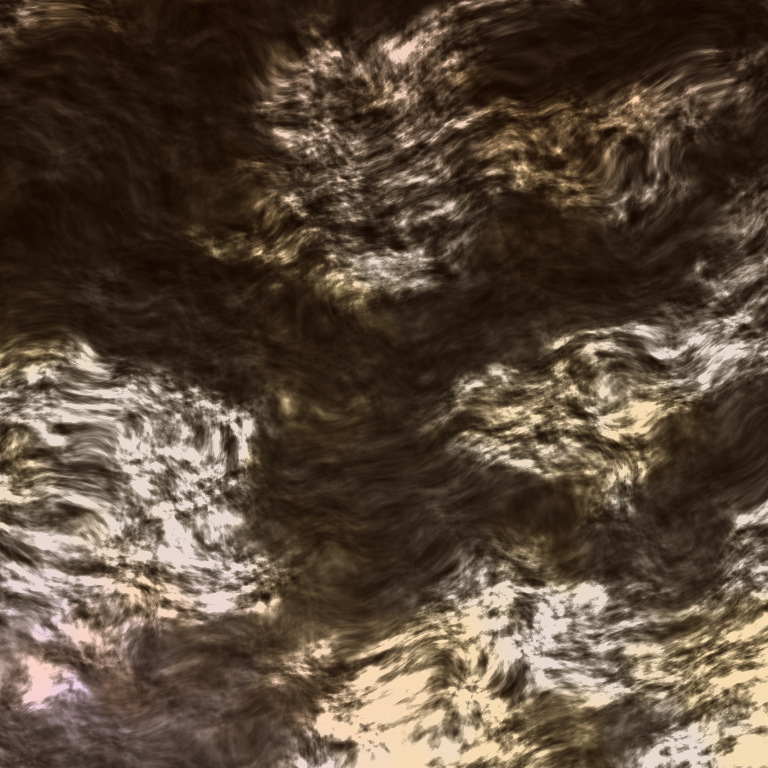
Write a WebGL 2 fragment shader that draws this texture.

```glsl
#version 300 es
precision highp float;

uniform vec2 u_resolution;
out vec4 fragColor;

float hash(vec2 cell) {
    return fract(sin(dot(cell, vec2(127.1, 311.7))) * 43758.5453);
}

float valueNoise(vec2 p) {
    vec2 cell = floor(p);
    vec2 f = fract(p);
    vec2 w = f * f * (3.0 - 2.0 * f);
    float low = mix(hash(cell), hash(cell + vec2(1.0, 0.0)), w.x);
    float high = mix(hash(cell + vec2(0.0, 1.0)), hash(cell + vec2(1.0, 1.0)), w.x);
    return mix(low, high, w.y);
}

// Layered noise, normalised to 0..1; each octave is turned to hide the lattice
float fbm(vec2 p, int octaves, float gain) {
    mat2 turn = mat2(0.96, 0.28, -0.28, 0.96);
    float sum = 0.0;
    float total = 0.0;
    float amplitude = 1.0;
    for (int i = 0; i < octaves; i++) {
        sum += amplitude * valueNoise(p);
        total += amplitude;
        amplitude *= gain;
        p = turn * p * 2.03 + 17.3;
    }
    return sum / total;
}

// Bends the rock layers so that they climb towards the right
vec2 bendStrata(vec2 p) {
    float rise = 0.32 * p.x * p.x - 0.12 * p.x;
    vec2 wobble = vec2(fbm(p * 5.0 + 3.1, 3, 0.5), fbm(p * 5.0 + 41.7, 3, 0.5)) - 0.5;
    return vec2(p.x, p.y - rise) + 0.13 * wobble;
}

float softSpot(vec2 p, vec2 centre, vec2 radius) {
    vec2 d = (p - centre) / radius;
    return exp(-dot(d, d));
}

// Crumbly surface, lit from the lower left
float crust(vec2 p, vec2 scale) {
    vec2 q = p * scale;
    float height = fbm(q, 4, 0.58);
    float behind = fbm(q + vec2(0.22, 0.38), 4, 0.58);
    return height - 0.5 + 0.75 * (height - behind);
}

vec3 rockColour(float light) {
    vec3 shade = vec3(0.16, 0.11, 0.07);
    vec3 pale = vec3(0.83, 0.76, 0.69);
    float t = (light - 0.115) / 0.65;
    vec3 colour = mix(shade, pale, t);
    colour.b -= 0.09 * max(t * (1.0 - t), 0.0);
    return max(colour, vec3(0.035, 0.025, 0.015));
}

void main() {
    vec2 p = gl_FragCoord.xy / u_resolution.y;
    vec2 strata = bendStrata(p);

    // Broad ledges and the hollows between them
    float ledge = fbm(strata * vec2(3.2, 6.5) + 8.4, 5, 0.5);
    float shelf = smoothstep(0.41, 0.55, ledge);
    float overhang = softSpot(strata, vec2(0.35, 0.69), vec2(0.6, 0.05));
    float slab = softSpot(p, vec2(0.12, 0.08), vec2(0.32, 0.15));

    // Fine crust, longer along the layers, stronger on lit ledges
    float coarse = crust(strata, vec2(24.0, 37.0));
    float fine = crust(strata + 5.7, vec2(60.0, 84.0));
    float grain = 3.4 * coarse + 2.0 * fine;
    float roughness = mix(0.45, 1.2, shelf);

    // Exposure in standard steps, brighter towards the foot of the wall
    float exposure = 1.5 * (0.5 - p.y)
        + 2.4 * (ledge - 0.5)
        + 1.15 * (shelf - 0.52)
        + roughness * grain
        - 0.7 * overhang
        + 0.75 * slab;
    float light = exp(-1.42 + 0.68 * exposure);
    light = light / (1.0 + 0.16 * light * light);
    vec3 colour = rockColour(min(light, 0.86));

    // Ochre, rust and lilac stains
    float stain = smoothstep(0.35, 0.65, fbm(p * 7.0 + 23.0, 3, 0.5));
    colour *= mix(vec3(0.98, 1.0, 1.04), vec3(1.04, 1.01, 0.88), stain);
    colour *= mix(vec3(1.0), vec3(1.05, 0.96, 0.92), smoothstep(0.55, 0.95, p.y));
    colour *= mix(vec3(1.0), vec3(1.02, 0.95, 1.13), slab);

    fragColor = vec4(clamp(colour, 0.0, 1.0), 1.0);
}
```
